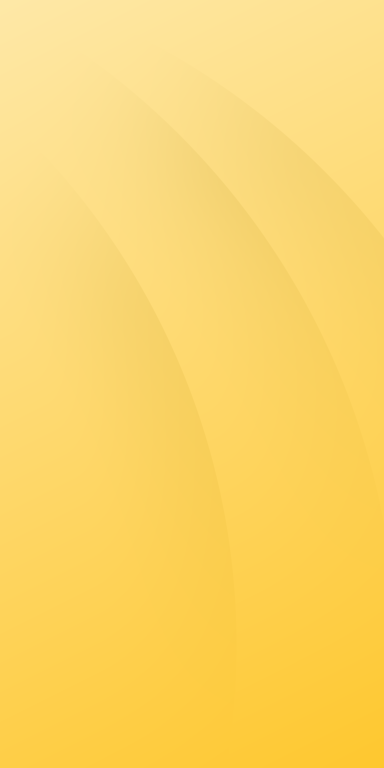
A Shadertoy shader for this background:

```glsl
// Warm yellow gradient, pale at the top left and golden at the bottom right,
// crossed by three large curved folds. Each fold is a disc whose rim is
// softly shaded: the shade fades inward and toward both ends of the arc.

// Shade of one fold; disc holds centre, radius and the angle where it begins.
float foldShade(vec2 p, vec4 disc, float pixel) {
    vec2 d = p - disc.xy;
    float depth = disc.z - length(d);
    float along = disc.w - atan(d.y, d.x);
    float rim = smoothstep(-pixel, pixel, depth);
    float inward = 1.0 - smoothstep(-0.08, 0.36, depth);
    float ends = smoothstep(-0.02, 0.30, along) * (1.0 - smoothstep(0.25, 1.0, along));
    return rim * inward * ends;
}

void mainImage(out vec4 fragColor, in vec2 fragCoord) {
    // Canvas is one unit wide and two units high
    vec2 p = fragCoord / iResolution.xy * vec2(1.0, 2.0);
    float pixel = 1.5 / iResolution.y;

    // Diagonal background gradient
    float fall = (0.5 * p.x + 2.0 - p.y) / 2.5;
    vec3 color = mix(vec3(0.997, 0.910, 0.655), vec3(0.997, 0.782, 0.183), fall);

    // Folds from left to right
    vec4 discs[3] = vec4[3](
        vec4(-1.259, 0.320, 1.875, 0.78),
        vec4(-0.895, 0.286, 1.927, 0.98),
        vec4(-0.516, 0.190, 1.927, 1.10));
    for (int i = 0; i < 3; i++) {
        color -= vec3(0.036, 0.038, 0.050) * foldShade(p, discs[i], pixel);
    }

    fragColor = vec4(color, 1.0);
}
```
